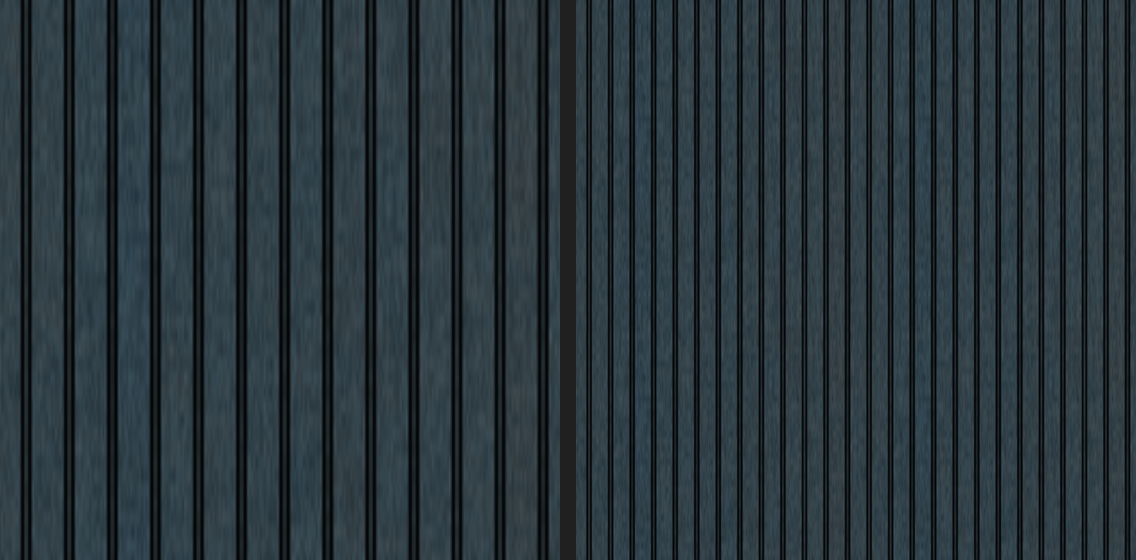
Left: one tile. Right: repeated 2 by 2.
A Shadertoy shader for this texture:

```glsl
// Dark blue-grey beadboard: vertical painted planks parted by beaded double grooves.

const float BOARDS = 13.0;           // planks across the tile
const float GROOVE_PHASE = 0.608;    // first groove centre, in plank widths
const float LINE_OFFSET = 0.082;     // dark line to groove centre, in plank widths
const float LINE_CORE = 0.010;       // half width of the black core
const float LINE_FADE = 0.070;       // where the outer falloff reaches the plank
const float BEAD_FADE = 0.064;       // where the inner falloff reaches the bead
const float EDGE_POS = 0.170;        // faint worn ridge beside each groove
const float EDGE_WIDTH = 0.024;
const float BROWN_BOARD = 11.0;      // the most weathered plank
const float BLUE_BOARD = 2.0;        // the freshest plank
const vec2 GRAIN_CELLS = vec2(260.0, 40.0);
const vec2 FIBRE_CELLS = vec2(169.0, 9.0);
const vec2 PATCH_CELLS = vec2(52.0, 40.0);
const vec2 STAIN_CELLS = vec2(13.0, 6.0);
const float GRAIN_AMOUNT = 0.22;
const float FIBRE_AMOUNT = 0.13;
const float PATCH_AMOUNT = 0.14;
const float BOARD_AMOUNT = 0.02;

const vec3 PAINT = vec3(0.198, 0.258, 0.288);
const vec3 BLUE_SHIFT = vec3(-0.020, 0.004, 0.020);
const vec3 BROWN_SHIFT = vec3(0.012, -0.014, -0.030);
const vec3 BEAD = vec3(0.135, 0.172, 0.187);
const vec3 GROOVE = vec3(0.018, 0.025, 0.030);

// Integer hash of a lattice point, from 0 to 1
float hash(vec2 p, float seed) {
    uvec3 q = uvec3(p.x, p.y, seed) * uvec3(1597u, 7919u, 3571u);
    uint h = (q.x ^ (q.y << 8) ^ (q.z << 16)) * 747797u + 289133u;
    h = (h ^ (h >> 15)) * 668265u;
    h = (h ^ (h >> 13)) * 374761u;
    h ^= h >> 16;
    return float(h & 65535u) / 65535.0;
}

// Value noise that wraps after a whole number of cells
float tileNoise(vec2 uv, vec2 cells, float seed) {
    vec2 p = uv * cells;
    vec2 i = floor(p);
    vec2 f = p - i;
    f = f * f * (3.0 - 2.0 * f);
    vec2 a = mod(i, cells);
    vec2 b = mod(i + 1.0, cells);
    float low = mix(hash(a, seed), hash(vec2(b.x, a.y), seed), f.x);
    float high = mix(hash(vec2(a.x, b.y), seed), hash(b, seed), f.x);
    return mix(low, high, f.y);
}

// Plank paint: tone per plank, stains, patches and vertical grain
vec3 plankColor(vec2 uv, float board) {
    float grain = tileNoise(uv, GRAIN_CELLS, 1.0) - 0.5;
    float fibre = tileNoise(uv, FIBRE_CELLS, 2.0) - 0.5;
    float blotch = tileNoise(uv, PATCH_CELLS, 3.0) - 0.5;
    float stain = tileNoise(uv, STAIN_CELLS, 4.0) - 0.5;
    float tone = hash(vec2(board, 0.0), 5.0) - 0.5;
    float tint = 0.3 * (hash(vec2(board, 1.0), 6.0) - 0.5);
    tint += board == BROWN_BOARD ? 0.5 : board == BLUE_BOARD ? -0.4 : 0.0;

    float warmth = clamp(tint + 0.5 * stain + 0.7 * blotch, -1.0, 1.0);
    vec3 shift = warmth > 0.0 ? BROWN_SHIFT * warmth : -BLUE_SHIFT * warmth;
    float light = 1.0 + GRAIN_AMOUNT * grain + FIBRE_AMOUNT * fibre
                + PATCH_AMOUNT * blotch + BOARD_AMOUNT * tone;
    return (PAINT + shift) * light;
}

void mainImage(out vec4 fragColor, in vec2 fragCoord) {
    vec2 uv = fragCoord / iResolution.xy;
    float pixel = BOARDS / iResolution.x;

    // Plank and groove numbers, both wrapping across the tile
    float x = uv.x * BOARDS - GROOVE_PHASE;
    float board = mod(floor(x), BOARDS);
    float groove = mod(floor(x + 0.5), BOARDS);
    float reach = abs(fract(x + 0.5) - 0.5);

    vec3 color = plankColor(uv, board);

    // Thin worn ridge along each plank edge, with a shaded shoulder inside it
    float ridge = 1.0 - smoothstep(0.0, EDGE_WIDTH + 0.5 * pixel, abs(reach - EDGE_POS));
    float wear = tileNoise(uv, vec2(BOARDS * 2.0, 30.0), 7.0);
    color *= 1.0 + ridge * (0.16 * wear - 0.03);
    color *= mix(0.86, 1.0, smoothstep(LINE_OFFSET + LINE_FADE, EDGE_POS, reach));

    // Rounded bead between the two dark lines
    float fromLine = abs(reach - LINE_OFFSET);
    float beadTone = 0.82 + 0.28 * hash(vec2(groove, 2.0), 8.0);
    beadTone += 0.3 * (tileNoise(uv, vec2(BOARDS, 40.0), 9.0) - 0.5);
    float beadLight = smoothstep(LINE_CORE, BEAD_FADE, fromLine);
    vec3 bead = mix(GROOVE, BEAD * beadTone, beadLight);

    // Outer falloff of the lines into the plank
    float plankLight = smoothstep(LINE_CORE, LINE_FADE, fromLine);
    vec3 plank = mix(GROOVE, color, plankLight);

    float outside = smoothstep(-0.5 * pixel, 0.5 * pixel, reach - LINE_OFFSET);
    fragColor = vec4(mix(bead, plank, outside), 1.0);
}
```
